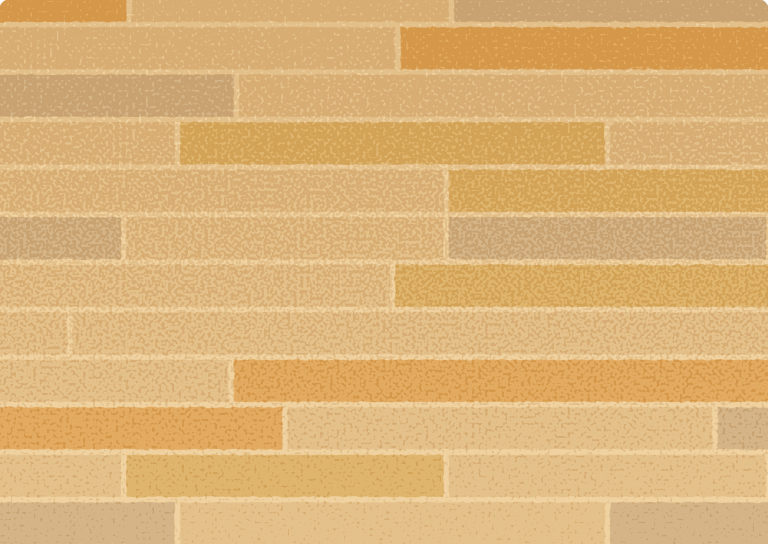
Reproduce this texture procedurally as a WebGL 1 fragment shader.

```glsl
precision highp float;
// Plank floor: twelve staggered courses of tan, orange, ochre and grey boards.
// Course number drives joint spacing and tone; fine gradient noise frays the
// edges and dithers every board from dark at the top to light at the bottom.
uniform vec2 u_resolution;

vec2 gradient(vec2 cell) {
  float angle = 6.2832 * fract(sin(dot(cell, vec2(127.1, 311.7))) * 43758.55);
  return vec2(cos(angle), sin(angle));
}

float gradientNoise(vec2 p) {
  vec2 i = floor(p), f = fract(p);
  vec2 w = f * f * f * (f * (f * 6.0 - 15.0) + 10.0);
  float low = mix(dot(gradient(i), f),
                  dot(gradient(i + vec2(1.0, 0.0)), f - vec2(1.0, 0.0)), w.x);
  float high = mix(dot(gradient(i + vec2(0.0, 1.0)), f - vec2(0.0, 1.0)),
                   dot(gradient(i + 1.0), f - 1.0), w.x);
  return mix(low, high, w.y);
}

// Position of the first joint, with a different stagger in each band
float firstJoint(float course) {
  if (course < 2.5) return mod(5.0 * course + 2.4, 8.0);
  if (course < 7.5) return mod(5.0 * course - 0.7, 11.0);
  return 2.3 + mod(course - 6.0, 4.0);
}

float boardLength(float course) {
  if (mod(course, 5.0) < 0.5) return 6.0;
  if (mod(course, 3.0) < 0.5 || course > 8.5) return 8.0;
  return 14.0;
}

// Accent boards alternate with plain tan ones
vec3 boardTone(float course, float board) {
  vec3 tan_ = vec3(0.895, 0.755, 0.54);
  vec3 orange = vec3(0.885, 0.67, 0.38);
  vec3 ochre = vec3(0.875, 0.71, 0.43);
  vec3 grey = vec3(0.835, 0.71, 0.53);
  float cycle = mod(course, 8.0);
  bool plain = mod(board + course + step(3.5, course), 2.0) > 0.5;
  if (plain || cycle > 6.5) return tan_;
  if (board > 1.5) return grey;
  if (cycle < 1.5) return orange;
  return mod(course, 3.0) > 1.5 ? grey : ochre;
}

void main() {
  vec2 p = gl_FragCoord.xy / u_resolution.y;
  float aspect = u_resolution.x / u_resolution.y;
  float pixel = 1.0 / u_resolution.y;

  // Frayed coordinates
  vec2 fray = vec2(gradientNoise(p * 85.0), gradientNoise(p * 85.0 + 37.0));
  vec2 q = p + 0.0028 * fray;

  // Courses, counted from the top
  float row = (1.0 - q.y) * 11.45 + 0.484;
  float course = floor(row);
  float seam = (0.5 - abs(fract(row) - 0.5)) * 0.0873;

  // Boards along the course, and the distance to the nearest joint
  float x = q.x / (0.07 * aspect);
  float joint = firstJoint(course);
  float board = 0.0;
  for (int i = 0; i < 3; i++) {
    seam = min(seam, abs(x - joint) * 0.07 * aspect);
    board += step(joint, x);
    joint += boardLength(course);
  }

  // Pale grout between boards
  float grout = 1.0 - smoothstep(-0.8 * pixel, 0.8 * pixel, seam - 0.0049);
  vec3 color = mix(boardTone(course, board), vec3(0.94, 0.825, 0.63), grout);

  // Speckled grain, denser toward the top
  float grain = gradientNoise(p * 165.0) + mix(-0.38, 0.38, p.y);
  color -= vec3(0.05, 0.075, 0.09) * smoothstep(-0.14, 0.14, grain);

  // Rounded upper corners
  vec2 corner = vec2(abs(p.x - 0.5 * aspect) - 0.5 * aspect, p.y - 1.0) + 0.018;
  float outside = length(max(corner, 0.0)) - 0.018;
  color = mix(color, vec3(1.0), smoothstep(0.0, 1.5 * pixel, outside));

  gl_FragColor = vec4(color, 1.0);
}
```
